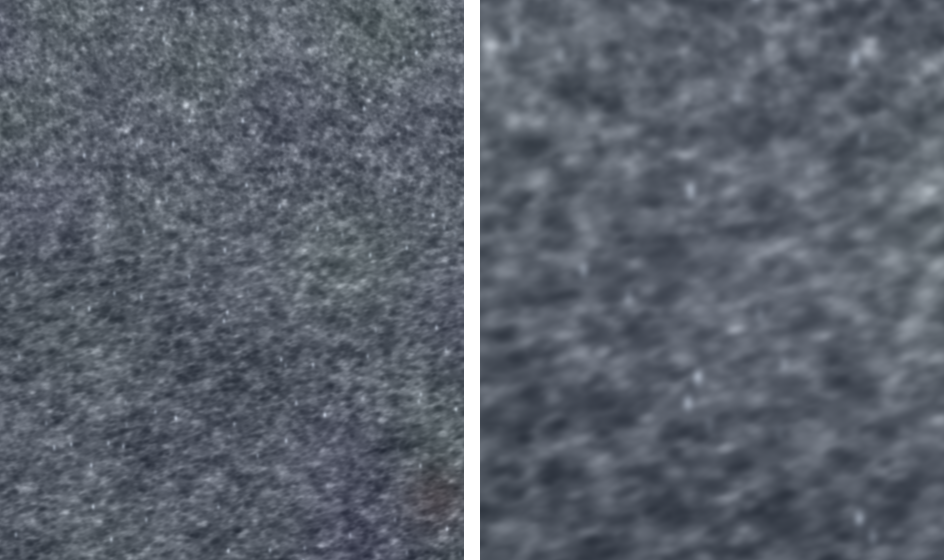
Left, the full canvas; right, a detail of the centre.
Give the GLSL for this texture, as a Shadertoy shader.

```glsl
vec3 hash3(vec2 cell) {
    vec3 h = fract(cell.xyx * vec3(0.1031, 0.1030, 0.0973));
    h += dot(h, h.yxz + 33.33);
    return fract((h.xxy + h.yzz) * h.zyx);
}

// Cellular noise: one soft light or dark blob per jittered cell
float blobs(vec2 p) {
    vec2 cell = floor(p);
    float sum = 0.0;
    for (int y = -1; y <= 1; y++)
    for (int x = -1; x <= 1; x++) {
        vec2 id = cell + vec2(x, y);
        vec3 h = hash3(id + 57.0);
        vec2 d = p - id - h.xy;
        float w = max(0.0, 1.0 - dot(d, d));
        sum += (2.0 * h.z - 1.0) * w * w;
    }
    return sum;
}

// Three sizes of grain, the middle one strongest
float grain(vec2 p) {
    return 0.062 * blobs(p * 0.45 + 19.0)
         + 0.095 * blobs(p)
         + 0.055 * blobs(p * 1.8 + 41.0);
}

// Rare pale flecks, most cells stay empty
float glints(vec2 p) {
    vec2 cell = floor(p);
    float sum = 0.0;
    for (int y = -1; y <= 1; y++)
    for (int x = -1; x <= 1; x++) {
        vec2 id = cell + vec2(x, y);
        vec3 h = hash3(id + 211.0);
        vec2 d = (p - id - h.xy) * vec2(1.3, 0.9);
        sum += smoothstep(0.955, 1.0, h.z) * exp(-14.0 * dot(d, d));
    }
    return sum;
}

mat2 turn(float a) {
    return mat2(cos(a), -sin(a), sin(a), cos(a));
}

void mainImage(out vec4 fragColor, in vec2 fragCoord) {
    vec2 uv = fragCoord / iResolution.y;

    // Round grain above, flat strokes rising to the right below
    vec2 upper = turn(-0.4) * uv * vec2(98.0, 108.0);
    vec2 lower = (turn(0.25) * uv) * vec2(68.0, 112.0) + 300.0;
    float flatness = smoothstep(0.85, 0.4, uv.y);
    vec2 share = vec2(1.0 - flatness, flatness);
    float relief = dot(share, vec2(grain(upper), grain(lower))) / length(share);

    // Wide shading, paler towards the top
    float shade = 0.343 + 0.055 * (uv.y - 0.5);
    shade += 0.022 * blobs(uv * vec2(5.0, 9.0) + 7.0);
    shade += 0.024 * blobs(turn(0.3) * uv * 17.0 + 3.0);
    float value = shade + relief + 1.2 * relief * relief;

    // Slate blue with a drifting cool tint
    float tint = blobs(uv * 6.0 + 90.0);
    vec3 color = value + vec3(0.0, 0.025, 0.067);
    color += tint * vec3(0.004, -0.006, 0.014);

    // Faint rusty stain near the lower right corner
    vec2 stain = (uv - vec2(0.78, 0.11)) / 0.055;
    color += exp(-dot(stain, stain)) * vec3(0.02, -0.02, -0.03);

    color += glints(uv * 62.0) * vec3(0.26, 0.27, 0.28);
    fragColor = vec4(clamp(color, 0.0, 1.0), 1.0);
}
```
